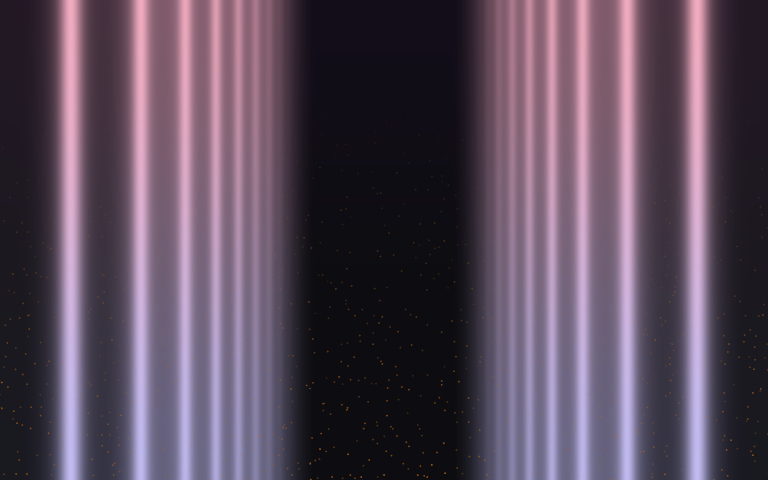
A Shadertoy shader for this background:

```glsl
// Two mirrored rows of glowing light columns receding towards a dark centre,
// tinted pink above and lavender below, with amber dust near the floor.
// Columns sit at perspective offsets 1/depth; a soft haze fills each row.

#define COLUMN_COUNT 11
#define NEAR_DEPTH 1.533
#define DEPTH_STEP 0.4416
#define CORE_WIDTH 0.033
#define HALO_WIDTH 0.07
#define FADE_INDEX 5.2
#define HAZE_LEVEL 0.46
#define DUST_CELLS 36.0
#define DUST_RADIUS 0.0019
#define DUST_HEIGHT 0.82

const vec3 PINK = vec3(0.94, 0.67, 0.75);
const vec3 LAVENDER = vec3(0.75, 0.73, 0.94);
const vec3 NIGHT_TOP = vec3(0.070, 0.050, 0.095);
const vec3 NIGHT_FLOOR = vec3(0.050, 0.050, 0.065);
const vec3 AMBER = vec3(0.72, 0.40, 0.08);

vec3 hash3(vec2 p) {
    vec3 q = fract(p.xyx * vec3(0.1031, 0.1030, 0.0973));
    q += dot(q, q.yxz + 33.33);
    return fract((q.xxy + q.yzz) * q.zyx);
}

float bell(float distance, float width) {
    float t = distance / width;
    return exp(-t * t);
}

// Mist between the columns: dense inside, thin towards the outer edges
float hazeAt(float side) {
    float inner = smoothstep(0.14, 0.265, side);
    float outer = smoothstep(0.44, 0.62, side);
    float level = mix(HAZE_LEVEL, 0.17, outer);
    level = mix(level, 0.07, smoothstep(0.62, 0.76, side));
    return inner * level;
}

// Screen-blended light of the haze and every column in one row
float rowLight(float side) {
    float darkness = 1.0 - hazeAt(side);
    for (int i = 0; i < COLUMN_COUNT; i++) {
        float index = float(i);
        float offset = 1.0 / (NEAR_DEPTH + DEPTH_STEP * index);
        float gap = side - offset;
        float glow = 0.72 * bell(gap, CORE_WIDTH * offset)
                   + 0.28 * bell(gap, HALO_WIDTH * offset);
        darkness *= 1.0 - glow * exp(-pow(index / FADE_INDEX, 3.0));
    }
    return 1.0 - darkness;
}

// One randomly placed speck per cell, rarer and dimmer with height
float dustLayer(vec2 p, float seed, float pixel) {
    vec2 grid = p * DUST_CELLS + seed;
    vec3 random = hash3(floor(grid) + seed * 7.0);
    vec2 delta = (fract(grid) - 0.1 - 0.8 * random.xy) / DUST_CELLS;
    float speck = 1.0 - smoothstep(DUST_RADIUS - 0.5 * pixel,
                                   DUST_RADIUS + 0.5 * pixel, length(delta));
    float fade = clamp(1.0 - p.y / DUST_HEIGHT, 0.0, 1.0);
    float present = step(random.z, 0.15 + 0.35 * fade);
    float brightness = 0.35 + 0.65 * fract(random.z * 57.0);
    return speck * present * brightness * fade;
}

void mainImage(out vec4 fragColor, in vec2 fragCoord) {
    // Height is one unit; x is measured from the centre line
    float pixel = 1.0 / iResolution.y;
    vec2 p = vec2(fragCoord.x - 0.5 * iResolution.x, fragCoord.y) * pixel;

    // Night backdrop and columns share the vertical tint
    vec3 color = mix(NIGHT_FLOOR, NIGHT_TOP, smoothstep(0.3, 1.0, p.y));
    vec3 tint = mix(LAVENDER, PINK, smoothstep(-0.05, 1.0, p.y));
    float light = rowLight(abs(p.x));
    color = mix(color, tint, light);

    // Dust is hidden by bright columns
    float dust = dustLayer(p, 3.0, pixel) + dustLayer(p, 11.37, pixel);
    color = mix(color, AMBER, min(dust, 1.0) * 0.8 * (1.0 - light));

    fragColor = vec4(color, 1.0);
}
```
